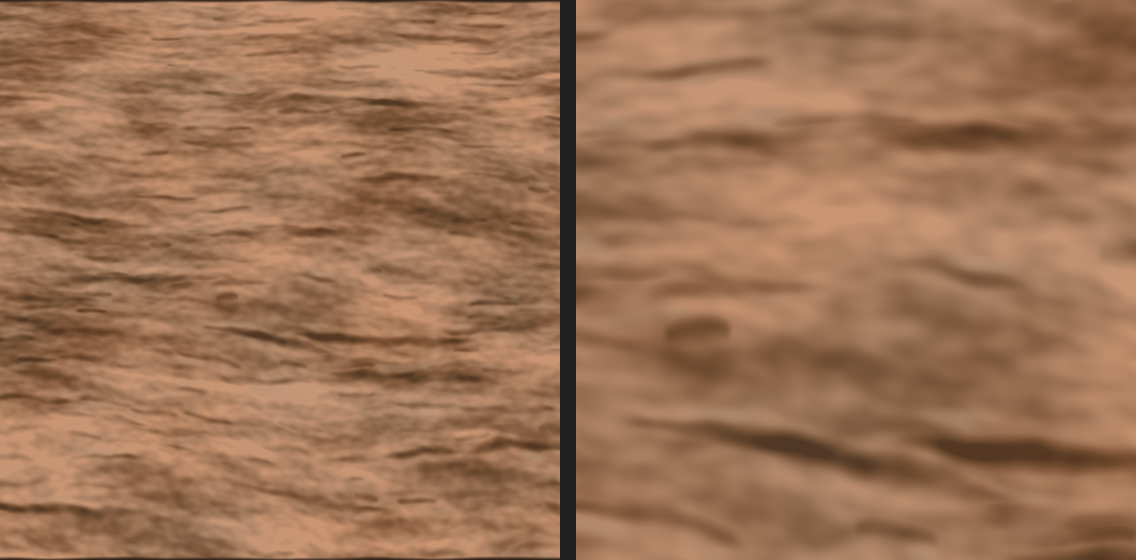
Left, the full canvas; right, a detail of the centre.
Give the GLSL for this texture, as a WebGL 1 fragment shader.

```glsl
precision highp float;

uniform vec2 u_resolution;

// Palette, from deep crack to sunlit slab
const vec3 CRACK = vec3(0.33, 0.22, 0.14);
const vec3 SHADE = vec3(0.45, 0.31, 0.20);
const vec3 UMBER = vec3(0.54, 0.38, 0.27);
const vec3 CLAY = vec3(0.60, 0.44, 0.32);
const vec3 SAND = vec3(0.67, 0.50, 0.38);
const vec3 SLAB = vec3(0.79, 0.585, 0.45);
const vec3 DUST = vec3(0.68, 0.57, 0.47);
const vec3 RIM = vec3(0.20, 0.14, 0.10);

// Bedding
const float BASE_TONE = 0.645;
const float TILT = 0.13;
const float COMPRESSION = 0.3;
const float WARP = 0.05;
const float RIPPLE = 0.009;

// Tone weights
const float PATCH_GAIN = 0.25;
const float LAYER_GAIN = 0.23;
const float STREAK_GAIN = 0.14;
const float GRAIN_GAIN = 0.085;
const float RELIEF_GAIN = 0.085;
const float RELIEF_STEP = 0.011;

// Cracks
const vec2 LARGE_CELL = vec2(0.31, 0.105);
const vec2 SMALL_CELL = vec2(0.115, 0.042);
const float LARGE_CHANCE = 0.46;
const float SMALL_CHANCE = 0.45;
const float LARGE_DEPTH = 0.26;
const float SMALL_DEPTH = 0.16;
const float SOFTNESS = 0.007;
const float RIM_WIDTH = 0.006;

float hash(vec2 p) {
  vec3 q = fract(p.xyx * 0.1031);
  q += dot(q, q.yzx + 33.33);
  return fract((q.x + q.y) * q.z);
}

float cornerSlope(vec2 cell, vec2 offset) {
  float angle = 6.2832 * hash(cell);
  return dot(vec2(cos(angle), sin(angle)), offset);
}

float gradientNoise(vec2 p) {
  vec2 i = floor(p);
  vec2 f = p - i;
  vec2 u = f * f * f * (f * (f * 6.0 - 15.0) + 10.0);
  vec2 e = vec2(1.0, 0.0);
  float low = mix(cornerSlope(i, f), cornerSlope(i + e, f - e), u.x);
  float high = mix(cornerSlope(i + e.yx, f - e.yx), cornerSlope(i + 1.0, f - 1.0), u.x);
  return mix(low, high, u.y);
}

float strataHeight(vec2 p) {
  return gradientNoise(p * vec2(10.0, 27.0) + 17.0)
       + 0.55 * gradientNoise(p * vec2(24.0, 48.0) + 41.0);
}

// Tapered strokes: x is crack darkness, y is the pale lip beside it
vec2 cracks(vec2 p, vec2 cellSize, float chance, float seed) {
  vec2 home = floor(p / cellSize);
  vec2 marks = vec2(0.0);
  for (int j = -1; j <= 1; j++) {
    for (int i = -1; i <= 1; i++) {
      vec2 cell = home + vec2(float(i), float(j));
      vec2 key = cell + seed;
      vec2 jitter = vec2(hash(key + 3.7), hash(key + 8.1));
      vec2 d = p - (cell + 0.2 + 0.6 * jitter) * cellSize;
      float present = step(hash(key + 12.9), chance);
      float halfLength = cellSize.x * mix(0.18, 0.66, hash(key + 21.3));
      float thickness = cellSize.y * mix(0.05, 0.15, hash(key + 29.5));
      float strength = present * mix(0.45, 1.0, hash(key + 37.7));
      d.y += d.x * 0.2 * (hash(key + 45.1) - 0.5);
      float along = d.x / halfLength;
      float taper = max(1.0 - along * along, 0.0);
      float width = thickness * taper;
      float dark = 1.0 - smoothstep(0.0, width + SOFTNESS, abs(d.y));
      float side = hash(key + 53.3) < 0.65 ? 1.0 : -1.0;
      float lipDistance = (d.y - side * (thickness + 0.009)) / (thickness * 0.5 + 0.004);
      float lip = exp(-lipDistance * lipDistance);
      marks = max(marks, strength * smoothstep(0.0, 0.5, taper) * vec2(dark, lip));
    }
  }
  return marks;
}

float ramp(float low, float high, float value) {
  return clamp((value - low) / (high - low), 0.0, 1.0);
}

vec3 rockColour(float tone) {
  vec3 c = mix(CRACK, SHADE, ramp(0.33, 0.45, tone));
  c = mix(c, UMBER, ramp(0.45, 0.54, tone));
  c = mix(c, CLAY, ramp(0.54, 0.60, tone));
  c = mix(c, SAND, ramp(0.60, 0.67, tone));
  return mix(c, SLAB, ramp(0.67, 0.80, tone));
}

void main() {
  vec2 uv = gl_FragCoord.xy / u_resolution;

  // Tilted beds, packed closer toward the top
  vec2 bed = uv;
  bed.y += TILT * (uv.x - 0.5) * (1.0 - uv.y) + COMPRESSION * uv.y * uv.y;
  bed.y += WARP * gradientNoise(uv * vec2(2.2, 3.0) + 5.3);
  bed.y += RIPPLE * gradientNoise(uv * vec2(11.0, 16.0) + 9.7);

  // Broad patches, layers, streaks and grain
  float patches = gradientNoise(bed * vec2(2.6, 5.0) + 2.4);
  float layers = gradientNoise(bed * vec2(4.8, 13.0) + 31.0);
  float height = strataHeight(bed);
  float relief = height - strataHeight(bed + vec2(0.004, RELIEF_STEP));
  float grain = gradientNoise(bed * vec2(52.0, 80.0) + 71.0);
  float middle = (uv.y - 0.58) / 0.22;
  float tone = BASE_TONE + 0.03 - 0.07 * exp(-middle * middle);
  tone += PATCH_GAIN * patches + LAYER_GAIN * layers + STREAK_GAIN * height;
  tone += GRAIN_GAIN * grain + RELIEF_GAIN * relief;

  // Ragged cracks with dusty lips
  vec2 ragged = bed + vec2(0.0, 0.008) * gradientNoise(bed * vec2(20.0, 26.0) + 83.0);
  vec2 large = cracks(ragged, LARGE_CELL, LARGE_CHANCE, 11.0);
  vec2 small = cracks(ragged, SMALL_CELL, SMALL_CHANCE, 67.0);
  float wear = clamp(0.85 + 1.2 * gradientNoise(bed * vec2(15.0, 32.0) + 97.0), 0.3, 1.1);
  tone += 0.05 * large.y + 0.03 * small.y;
  tone -= wear * max(LARGE_DEPTH * large.x, SMALL_DEPTH * small.x);

  vec3 colour = rockColour(tone);
  float dust = max(large.y, small.y) * smoothstep(0.0, 0.35, gradientNoise(bed * vec2(19.0, 33.0) + 53.0));
  colour = mix(colour, DUST, 0.45 * dust * (1.0 - large.x));
  colour += vec3(0.03, -0.004, -0.02) * gradientNoise(uv * vec2(5.0, 9.0) + 61.0);

  // Thin shadowed rims above and below
  float edge = min(uv.y, 1.0 - uv.y) + 0.004 * gradientNoise(vec2(uv.x * 11.0, 4.5));
  colour = mix(RIM, colour, smoothstep(-0.001, RIM_WIDTH, edge));

  gl_FragColor = vec4(clamp(colour, 0.0, 1.0), 1.0);
}
```
